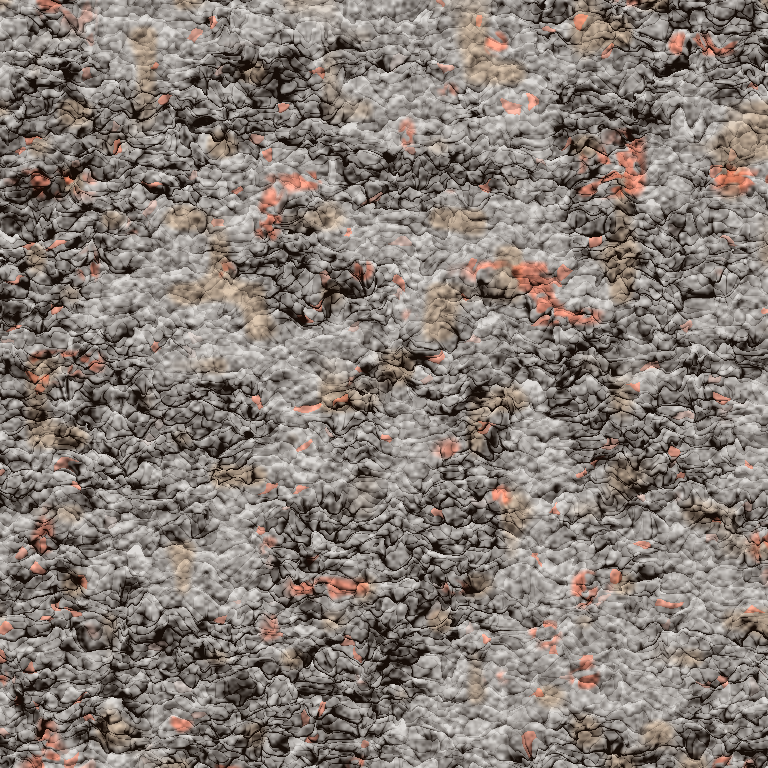
Reproduce this texture procedurally as a WebGL 1 fragment shader.

```glsl
precision highp float;

uniform vec2 u_resolution;

const vec3 SHADOW = vec3(0.22, 0.19, 0.17);
const vec3 STONE = vec3(0.76, 0.745, 0.73);
const vec3 RUST_TINT = vec3(1.22, 0.80, 0.69);
const vec3 EARTH_TINT = vec3(1.0, 0.88, 0.75);

float hash(vec2 p) {
  return fract(sin(dot(p, vec2(127.1, 311.7))) * 43758.545);
}

vec2 hash2(vec2 p) {
  return vec2(hash(p), hash(p + 57.3));
}

float noise(vec2 p) {
  vec2 cell = floor(p);
  vec2 f = fract(p);
  f = f * f * (3.0 - 2.0 * f);
  float low = mix(hash(cell), hash(cell + vec2(1.0, 0.0)), f.x);
  float high = mix(hash(cell + vec2(0.0, 1.0)), hash(cell + 1.0), f.x);
  return mix(low, high, f.y);
}

// Bends the plane so that grain outlines become ragged.
vec2 warp(vec2 p, float scale, float amount) {
  vec2 bend = vec2(noise(p * scale), noise(p * scale + 31.7));
  return p + (bend - 0.5) * amount;
}

// Nearest grain: x = gap to its neighbour, y = height above its centre, z = id.
vec3 grain(vec2 p) {
  vec2 cell = floor(p);
  float nearest = 9.0;
  float second = 9.0;
  float rise = 0.0;
  float id = 0.0;
  for (int j = -1; j <= 1; j++) {
    for (int i = -1; i <= 1; i++) {
      vec2 c = cell + vec2(float(i), float(j));
      vec2 offset = p - c - hash2(c);
      float d = length(offset);
      if (d < nearest) {
        second = nearest;
        nearest = d;
        rise = offset.y;
        id = hash(c + 19.1);
      } else {
        second = min(second, d);
      }
    }
  }
  return vec3(second - nearest, rise, id);
}

// Dark joint around a grain, deepest below it.
float crack(vec3 g, float width) {
  float joint = 1.0 - smoothstep(0.0, width, g.x);
  return joint * smoothstep(0.35, -0.4, g.y);
}

// Light from above on a bumpy surface.
float relief(vec2 p) {
  return noise(p) - noise(p + vec2(-0.15, 0.6));
}

void main() {
  vec2 uv = gl_FragCoord.xy / u_resolution.y;
  vec2 p = warp(warp(uv, 28.0, 0.022), 95.0, 0.010);

  vec3 coarse = grain(p * vec2(36.0, 46.0));
  vec3 small = grain(p * vec2(74.0, 92.0) + 40.0);

  // Patches where the surface is open and pitted.
  float patches = 0.6 * noise(uv * 13.0 + 5.0) + 0.4 * noise(uv * 34.0);
  float pitted = smoothstep(0.3, 0.72, patches);
  float pit = smoothstep(0.62, 0.88, noise(p * vec2(42.0, 54.0) + 9.0));

  // Brightness as a sum of lighting, grain tone and fine grit.
  float light = 0.42;
  light += 0.9 * coarse.y + 0.5 * small.y;
  light += 0.9 * (coarse.z - 0.5) + 0.7 * (small.z - 0.5);
  light += 1.3 * relief(p * vec2(62.0, 80.0));
  light += 1.5 * relief(uv * vec2(125.0, 150.0) + 3.0);
  light += 1.9 * (noise(uv * vec2(205.0, 235.0) + 11.0) - 0.5);
  light -= (0.6 + 2.4 * pitted) * crack(coarse, 0.24);
  light -= (0.4 + 1.4 * pitted) * crack(small, 0.28);
  light -= 1.5 * pit * pitted + 0.7 * (pitted - 0.45);

  float tone = 0.65 + light * (light > 0.0 ? 0.25 : 0.35);
  vec3 color = mix(SHADOW, STONE, clamp(tone, -0.25, 1.2));

  // Rusty flecks, rare rusty blotches and earthy stains.
  float breakup = smoothstep(0.35, 0.65, noise(p * 85.0 + 2.0));
  float fleck = smoothstep(0.965, 0.985, small.z) * 0.8;
  float blotch = smoothstep(0.80, 0.92, noise(uv * 17.0 + 71.0)) * breakup;
  float stain = smoothstep(0.68, 0.9, noise(uv * 21.0 + 23.0));
  color *= mix(vec3(1.0), EARTH_TINT, stain * 0.7);
  color *= mix(vec3(1.0), RUST_TINT, max(fleck, blotch));

  gl_FragColor = vec4(clamp(color, 0.0, 1.0), 1.0);
}
```
